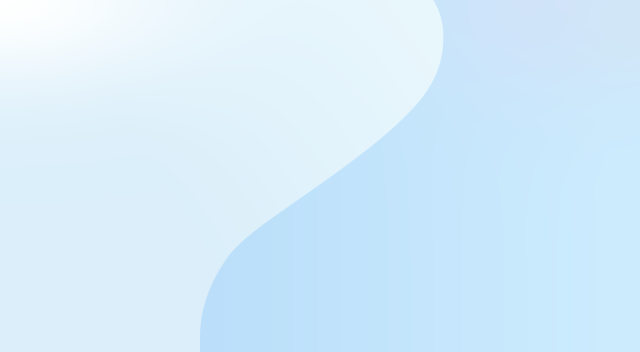
Write a Shadertoy shader that draws this background.

```glsl
// Two pale blue fields parted by a soft S-shaped edge.
// The edge is a smooth Hermite curve x(y); each field is a gradient
// with broad elliptical glows near the top corners.

// Edge knots: height below the top, x position, slope dx/dy.
const vec3 KNOTS[7] = vec3[7](
    vec3(0.0,    0.6771,  0.33),
    vec3(0.1066, 0.6927,  0.0),
    vec3(0.2962, 0.6510, -0.484),
    vec3(0.6161, 0.4277, -0.780),
    vec3(0.7346, 0.3542, -0.385),
    vec3(0.9597, 0.3125,  0.0),
    vec3(1.05,   0.3148,  0.1));

// Cubic through two knots with the given slopes.
float hermite(vec3 a, vec3 b, float y) {
    float h = b.x - a.x;
    float t = (y - a.x) / h;
    float s = t * t * (3.0 - 2.0 * t);
    return mix(a.y, b.y, s)
         + h * t * (1.0 - t) * (a.z * (1.0 - t) - b.z * t);
}

float edgeX(float depth) {
    float x = KNOTS[0].y;
    for (int i = 0; i < 6; i++) {
        if (depth >= KNOTS[i].x) x = hermite(KNOTS[i], KNOTS[i + 1], depth);
    }
    return x;
}

// Elliptical Gaussian falloff.
float glow(vec2 p, vec2 center, vec2 radius) {
    vec2 d = (p - center) / radius;
    return exp(-dot(d, d));
}

// Light field: icy blue, brighter toward the edge, white in the corner.
vec3 lightField(vec2 uv) {
    float rise = clamp((1.2 * uv.x + 0.4 * uv.y - 0.5) / 0.64, 0.0, 1.0);
    vec3 color = mix(vec3(0.857, 0.935, 0.980), vec3(0.910, 0.967, 0.990), rise);
    return mix(color, vec3(0.995, 1.0, 1.0),
               glow(uv, vec2(0.0, 1.0), vec2(0.30, 0.25)));
}

// Blue field: deeper at the edge, cyan to the right, lavender at the top.
vec3 blueField(vec2 uv) {
    float across = clamp((uv.x - 0.33) / 0.62, 0.0, 1.0);
    vec3 color = mix(vec3(0.733, 0.873, 0.980), vec3(0.800, 0.922, 0.992), across);
    color = mix(color, vec3(0.820, 0.888, 0.975),
                0.9 * glow(uv, vec2(0.86, 1.0), vec2(0.20, 0.28)));
    return mix(color, vec3(0.822, 0.908, 0.963),
               0.8 * glow(uv, vec2(1.0, 0.94), vec2(0.10, 0.16)));
}

void mainImage(out vec4 fragColor, in vec2 fragCoord) {
    vec2 uv = fragCoord / iResolution.xy;

    // Signed offset from the edge, smoothed over about one pixel.
    float side = uv.x - edgeX(1.0 - uv.y);
    float width = max(fwidth(side), 1e-5);
    float blue = smoothstep(-0.6 * width, 0.6 * width, side);

    fragColor = vec4(mix(lightField(uv), blueField(uv), blue), 1.0);
}
```
